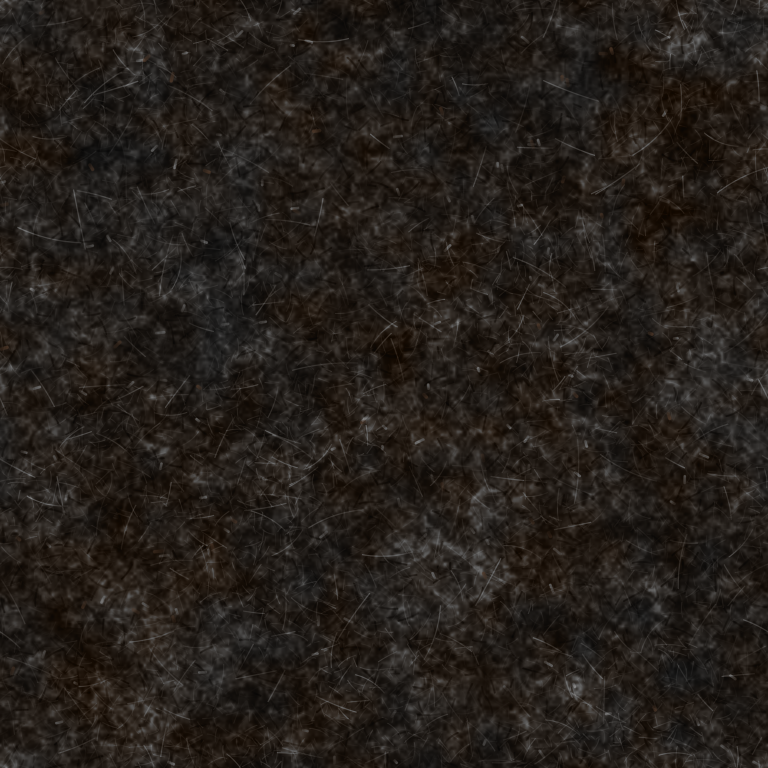
Give the GLSL for this texture, as a Shadertoy shader.

```glsl
// Dark forest soil: crumbly brown earth strewn with thin pale straws and chips.
// Layers of wrapping value noise set the tone; cells holding one randomly
// turned, slightly bent stroke each give the litter. Everything tiles.

float hash(vec2 p) {
    return fract(sin(dot(p, vec2(127.1, 311.7))) * 43758.5);
}

// Value noise centred on zero, repeating after a whole number of cells
float noise(vec2 uv, float cells, float seed) {
    vec2 p = uv * cells;
    vec2 id = floor(p);
    vec2 f = p - id;
    f = f * f * (3.0 - 2.0 * f);
    vec2 a = mod(id, cells) + seed;
    vec2 b = mod(id + 1.0, cells) + seed;
    float low = mix(hash(a), hash(vec2(b.x, a.y)), f.x);
    float high = mix(hash(vec2(a.x, b.y)), hash(b), f.x);
    return mix(low, high, f.y) - 0.5;
}

// Scattered strokes: reach is half a length in cells, width half a thickness
float strokes(vec2 uv, float cells, float reach, float width, float share, float seed) {
    vec2 p = uv * cells;
    vec2 id = floor(p);
    float soft = 0.75 / iResolution.y;
    float result = 0.0;
    for (int y = -1; y <= 1; y++) {
        for (int x = -1; x <= 1; x++) {
            vec2 cell = id + vec2(x, y);
            vec2 key = mod(cell, cells) + seed;
            if (hash(key + 5.3) > share) continue;
            vec2 d = p - cell - vec2(hash(key), hash(key + 17.7));
            float angle = 6.2832 * hash(key + 31.1);
            float c = cos(angle), s = sin(angle);
            d = vec2(c * d.x + s * d.y, c * d.y - s * d.x);
            d.y += (hash(key + 43.9) - 0.5) * 0.5 * d.x * d.x;
            float extent = reach * mix(0.3, 1.0, hash(key + 59.3));
            float dist = length(vec2(max(abs(d.x) - extent, 0.0), d.y)) / cells;
            float line = 1.0 - smoothstep(max(width - soft, 0.0), width + soft, dist);
            float fade = 0.75 + 0.25 * clamp(d.x / extent, -1.0, 1.0);
            result = max(result, line * fade * mix(0.35, 1.0, hash(key + 71.7)));
        }
    }
    return result;
}

void mainImage(out vec4 fragColor, in vec2 fragCoord) {
    vec2 uv = fragCoord / iResolution.xy;

    // Ragged coordinates break up the roundness of the crumbs
    vec2 ragged = uv + 0.012 * vec2(noise(uv, 60.0, 3.0), noise(uv, 60.0, 9.0));

    // Earth, from wide patches down to single grains
    float patches = noise(uv, 5.0, 1.0) + noise(uv, 11.0, 2.0);
    float earth = 0.4 * patches
        + 0.6 * noise(ragged, 29.0, 4.0)
        + 0.7 * noise(ragged, 71.0, 6.0)
        + 0.85 * noise(ragged, 149.0, 7.0)
        + 0.65 * noise(uv, 233.0, 8.0);
    float tone = 0.125 * exp(earth);

    // Dark gaps, then litter from fine hairs to long straws
    tone *= 1.0 - 0.5 * strokes(uv, 47.0, 0.7, 0.0012, 0.7, 11.0);
    float litter = clamp(1.0 + 1.6 * noise(uv, 9.0, 12.0) + 1.2 * noise(uv, 19.0, 13.0), 0.25, 1.8);
    tone += litter * 0.05 * strokes(uv, 89.0, 0.8, 0.0005, 0.8, 21.0);
    tone += litter * 0.08 * strokes(uv, 57.0, 0.85, 0.0005, 0.75, 22.0);
    tone += litter * 0.13 * strokes(uv, 31.0, 0.85, 0.0006, 0.5, 23.0);
    tone += 0.21 * strokes(uv, 14.0, 0.6, 0.0007, 0.5, 24.0);
    tone += 0.26 * strokes(uv, 23.0, 0.13, 0.0017, 0.25, 25.0);

    // Shadows lean to brown, highlights to cool grey
    float warmth = 1.0 + 1.1 * noise(uv, 7.0, 14.0) + 1.3 * noise(ragged, 25.0, 15.0);
    warmth *= 1.0 - 0.85 * smoothstep(0.2, 0.36, tone);
    warmth *= smoothstep(0.0, 0.09, tone);
    vec3 color = vec3(tone) - vec3(0.0, 0.022, 0.041) * warmth;

    // A few tan flakes
    float flake = strokes(uv, 19.0, 0.1, 0.0022, 0.12, 26.0);
    color = mix(color, vec3(0.31, 0.22, 0.16), 0.8 * flake);

    fragColor = vec4(clamp(color, 0.0, 1.0), 1.0);
}
```
